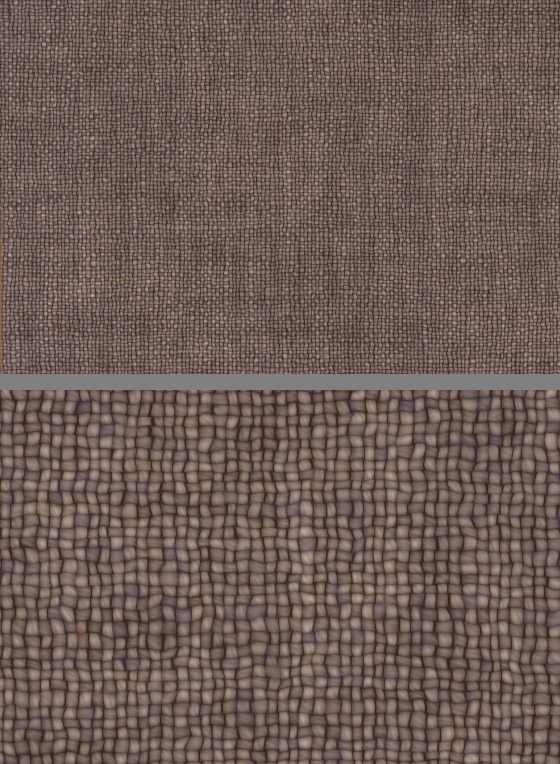
Top, the full canvas; bottom, a detail of the centre.
A Shadertoy shader for this texture:

```glsl
const float PI = 3.14159265;
const vec2 THREADS = vec2(90.0, 96.0);   // threads per canvas height

const vec3 WARM_DARK  = vec3(0.20, 0.13, 0.10);
const vec3 WARM_LIGHT = vec3(0.59, 0.51, 0.47);
const vec3 COOL_DARK  = vec3(0.21, 0.16, 0.19);
const vec3 COOL_LIGHT = vec3(0.53, 0.46, 0.45);
const vec3 RUST       = vec3(0.44, 0.27, 0.19);
const vec3 EDGE_TAN   = vec3(0.56, 0.41, 0.28);

vec2 hash2(vec2 p) {
    vec3 q = fract(p.xyx * vec3(0.1031, 0.1030, 0.0973));
    q += dot(q, q.yzx + 33.33);
    return fract((q.xx + q.yz) * q.zy);
}

// Gradient noise, roughly -0.7 to 0.7
float gradientAt(vec2 cell, vec2 offset) {
    float angle = 2.0 * PI * hash2(cell).x;
    return dot(vec2(cos(angle), sin(angle)), offset);
}

float noise(vec2 p) {
    vec2 i = floor(p), f = fract(p);
    vec2 s = f * f * f * (f * (f * 6.0 - 15.0) + 10.0);
    vec2 e = vec2(0.0, 1.0);
    float low  = mix(gradientAt(i, f), gradientAt(i + e.yx, f - e.yx), s.x);
    float high = mix(gradientAt(i + e.xy, f - e.xy), gradientAt(i + e.yy, f - e.yy), s.x);
    return mix(low, high, s.y);
}

// One thread: x = height, y = tone; lift is 1 on top and -1 underneath
vec2 thread(float across, float along, float lift, float width, float seed) {
    float id = floor(across);
    float slub = noise(vec2(id * 7.31 + seed, along * 0.11));
    float halfWidth = width + 0.14 * slub + 0.04 * lift;
    float center = 0.5 + 0.18 * noise(vec2(id * 3.17 + seed, along * 0.45));
    float a = (fract(across) - center) / halfWidth;
    float roundness = sqrt(max(1.0 - a * a, 0.0));
    float fibre = noise(vec2(across * 3.5 + along * 1.2 + seed, along * 1.1));
    float shade = 0.97 + 0.16 * (hash2(vec2(id, seed)).x - 0.5) + 0.4 * slub + 0.4 * fibre;
    float tone = roundness * (0.36 + 0.52 * lift) * shade;
    return vec2(roundness * 0.6 + lift * 0.6, max(tone, 0.0));
}

// Uneven thread spacing, drift of the cloth and small local shifts
vec2 weaveCoords(vec2 p) {
    vec2 drift = vec2(noise(p * vec2(24.0, 3.5)), noise(p * vec2(3.5, 24.0) + 40.0));
    vec2 sway = vec2(noise(p * 3.0 + 11.0), noise(p * 3.0 + 27.0));
    vec2 jiggle = vec2(noise(p * 46.0 + 5.0), noise(p * 46.0 + 83.0));
    return p * THREADS + 0.6 * drift + 0.8 * sway + 0.42 * jiggle;
}

// Plain weave: raised oval warp floats over a flatter, darker weft
vec3 weave(vec2 p, float coolBias) {
    vec2 q = weaveCoords(p);
    vec2 id = floor(q);
    vec2 side = 1.0 - 2.0 * mod(id, 2.0);
    vec2 warp = thread(q.x, q.y, side.x * sin(PI * q.y), 0.40, 5.0);
    vec2 weft = thread(q.y, q.x, -side.y * sin(PI * q.x), 0.46, 61.0);
    float warpShare = smoothstep(-0.12, 0.12, warp.x + 0.14 - weft.x);
    float tone = mix(weft.y * 0.90, warp.y * 1.20, warpShare);
    tone *= 0.95 + 0.14 * hash2(id + 17.0).x;
    tone = 0.06 + tone * 1.08;
    tone -= 0.35 * max(tone - 0.72, 0.0);
    float cool = 0.42 + 0.8 * noise(q * 0.55 + 31.0) - 0.25 * warpShare;
    cool += 0.3 * (0.5 - tone) + coolBias;
    cool = smoothstep(0.1, 0.9, cool);
    return mix(mix(WARM_DARK, COOL_DARK, cool), mix(WARM_LIGHT, COOL_LIGHT, cool), tone);
}

// Scattered soft lumps, some lying along the weft
float lumps(vec2 p, float aspect, float seed, int count, vec2 size) {
    float mask = 0.0;
    float ragged = 0.5 * noise(p * 130.0 + seed);
    for (int i = 0; i < count; i++) {
        vec2 key = vec2(float(i) * 5.3 + 1.0, seed);
        vec2 kind = hash2(key + 71.0);
        vec2 d = p - hash2(key) * vec2(aspect, 1.0);
        d = kind.x < 0.3 ? d.yx : d;
        float r = length(d / (size * (0.6 + 0.7 * kind.y))) + ragged;
        mask = max(mask, (1.0 - smoothstep(0.5, 1.2, r)) * (0.5 + 0.5 * kind.y));
    }
    return mask;
}

void mainImage(out vec4 fragColor, in vec2 fragCoord) {
    float aspect = iResolution.x / iResolution.y;
    vec2 p = fragCoord / iResolution.y;
    float coolBias = 0.12 * (1.0 - smoothstep(0.0, 0.6, p.x)) + 0.15 * noise(p * 4.0);

    // Supersampled cloth
    vec3 color = vec3(0.0);
    for (int k = 0; k < 9; k++) {
        vec2 jitter = (vec2(k % 3, k / 3) - 1.0) * 0.3;
        color += weave((fragCoord + jitter) / iResolution.y, coolBias) / 9.0;
    }

    // Slubs and rust-coloured flecks
    float slub = lumps(p, aspect, 13.0, 24, vec2(0.007, 0.013));
    float fleck = lumps(p, aspect, 47.0, 7, vec2(0.005, 0.007));
    vec3 slubColor = mix(WARM_DARK, WARM_LIGHT, 0.70 + 0.25 * noise(p * 160.0));
    color = mix(color, slubColor, 0.6 * slub);
    color = mix(color, RUST, 0.5 * fleck);

    // Broad uneven light with warp and weft streaks, then the tan selvage
    float streaks = noise(p * vec2(20.0, 2.5)) + noise(p * vec2(2.5, 22.0) + 60.0);
    color *= 1.0 + 0.09 * noise(p * 2.5 + 8.0) + 0.09 * streaks;
    float selvage = (1.0 - smoothstep(0.003, 0.008, p.x)) * (1.0 - smoothstep(0.3, 0.55, p.y));
    color = mix(color, EDGE_TAN, 0.6 * selvage);

    fragColor = vec4(clamp(color, 0.0, 1.0), 1.0);
}
```
